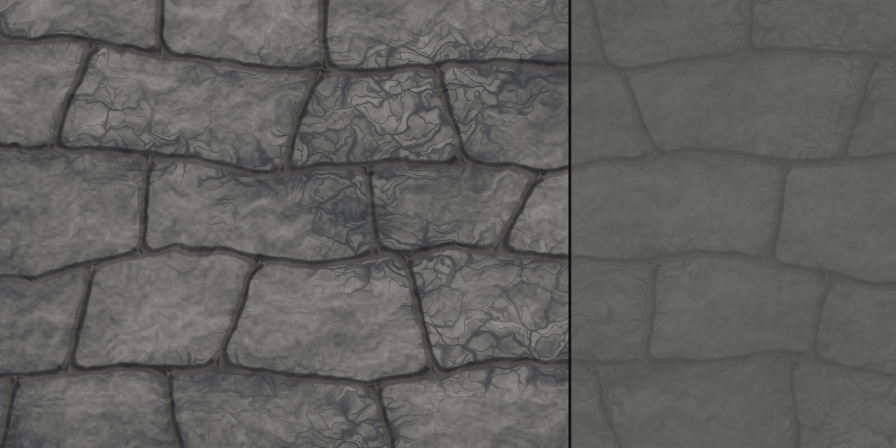
This texture is drawn by a WebGL 1 fragment shader. Its source:

```glsl
precision highp float;
// Cracked grey stone wall, with a muted panel right of a thin dark divider.
uniform vec2 u_resolution;

float hash(vec2 p) {
  return fract(sin(dot(p, vec2(127.1, 311.7))) * 43758.545);
}

float noise(vec2 p) {
  vec2 i = floor(p), f = fract(p);
  f = f * f * (3.0 - 2.0 * f);
  return mix(mix(hash(i), hash(i + vec2(1.0, 0.0)), f.x),
             mix(hash(i + vec2(0.0, 1.0)), hash(i + 1.0), f.x), f.y);
}

float fbm(vec2 p) {
  float sum = 0.0, amp = 0.5;
  for (int i = 0; i < 4; i++) {
    sum += amp * noise(p);
    p = mat2(1.6, 1.2, -1.2, 1.6) * p + 7.3;
    amp *= 0.5;
  }
  return sum;
}

// Cellular noise: x is the gap to the cell border, y a random value per cell
vec2 shards(vec2 p) {
  vec2 base = floor(p);
  float near = 9.0, second = 9.0, id = 0.0;
  for (int y = -1; y <= 1; y++) {
    for (int x = -1; x <= 1; x++) {
      vec2 c = base + vec2(float(x), float(y));
      float d = length(c + vec2(hash(c), hash(c + 41.7)) - p);
      if (d < near) { second = near; near = d; id = hash(c + 9.1); }
      else second = min(second, d);
    }
  }
  return vec2(second - near, id);
}

// Kinked course line between two rows of stones
float courseLine(float x, float row) {
  float i = floor(x * 3.2 + row * 0.37), f = fract(x * 3.2 + row * 0.37);
  return row + 0.42 * (mix(hash(vec2(i, row)), hash(vec2(i + 1.0, row)), f) - 0.5);
}

// Leaning upright joint between two stones of a row
float uprightJoint(float j, float row, float rise) {
  return j + 0.4 * (hash(vec2(j, row + 17.0)) - 0.5)
           + 0.5 * (hash(vec2(j, row + 53.0)) - 0.5) * rise;
}

// Distance to the nearest joint, signed offset across it, random value per stone
vec3 stones(vec2 p) {
  float y = p.y * 4.2 + 0.3, row = floor(y);
  if (y < courseLine(p.x, row)) row -= 1.0;
  else if (y > courseLine(p.x, row + 1.0)) row += 1.0;
  float low = courseLine(p.x, row), high = courseLine(p.x, row + 1.0);
  float rise = (y - low) / (high - low) - 0.5;

  float x = p.x * 2.3 + 0.5 * mod(row, 2.0) + 0.3 * hash(vec2(row, 3.0));
  float j = floor(x);
  if (x < uprightJoint(j, row, rise)) j -= 1.0;
  else if (x > uprightJoint(j + 1.0, row, rise)) j += 1.0;
  float left = (x - uprightJoint(j, row, rise)) / 2.3;
  float right = (uprightJoint(j + 1.0, row, rise) - x) / 2.3;
  float below = (y - low) / 4.2, above = (high - y) / 4.2;

  float h = min(below, above), v = min(left, right);
  float blend = max(0.035 - abs(h - v), 0.0);
  float d = min(h, v) - blend * blend / 0.14;
  float side = h < v ? sign(above - below) : sign(right - left);
  return vec3(d, d * side, hash(vec2(j, row)));
}

void main() {
  vec2 p = gl_FragCoord.xy / u_resolution.y;
  float px = 1.0 / u_resolution.y;
  vec2 wobble = vec2(fbm(p * 14.0), fbm(p * 14.0 + 31.0)) - 0.47;
  vec3 stone = stones(p + wobble * 0.022);
  float edge = stone.x;

  // Rough stone face, lit from the upper left
  vec2 q = p + wobble * 0.09;
  float relief = fbm(q * vec2(17.0, 27.0)) - fbm((q + vec2(-0.007, 0.009)) * vec2(17.0, 27.0));
  float tone = 0.432 + 0.2 * (fbm(p * vec2(5.0, 8.0) + 4.0) - 0.47) + 0.3 * relief;
  tone += 0.06 * (noise(p * vec2(100.0, 130.0)) - 0.5) + 0.03 * (stone.z - 0.5);

  // Branching cracks, denser towards the joints
  float worn = smoothstep(0.42, 0.82, fbm(p * vec2(3.5, 5.0) + 12.0) + 0.32 * exp(-edge * 24.0));
  vec2 coarse = shards(q * vec2(9.0, 17.0));
  vec2 fine = shards((q + wobble * 0.04) * vec2(20.0, 34.0) + 5.0);
  float crack = worn * (1.0 - smoothstep(0.0, 0.05 + 0.13 * worn, coarse.x));
  crack = max(crack, 0.75 * worn * (1.0 - smoothstep(0.0, 0.06 + 0.15 * worn, fine.x)));
  tone += worn * (0.05 * (coarse.y - 0.5) + 0.04 * (fine.y - 0.5));
  tone -= 0.06 * exp(-edge * 32.0);
  tone = mix(tone, 0.23, 0.75 * crack);
  vec3 color = tone * mix(vec3(0.98, 0.99, 1.03), vec3(1.005, 1.0, 0.985), smoothstep(0.25, 0.42, tone));

  // Recessed joints with a dark shadow along one side
  float joint = 1.0 - smoothstep(0.009 - px, 0.011 + px, edge);
  float shadow = smoothstep(-0.003, 0.004, stone.y);
  vec3 mortar = mix(vec3(0.31, 0.305, 0.29), vec3(0.2, 0.2, 0.205), shadow);
  color = mix(color, mortar + 0.25 * relief, 0.92 * joint);

  // Muted right panel and divider
  float offset = p.x - 0.636 * u_resolution.x / u_resolution.y;
  vec3 muted = vec3(0.373, 0.373, 0.368) + 0.28 * (color - 0.405);
  color = mix(color, muted, smoothstep(-px, px, offset));
  color = mix(color, vec3(0.07), 1.0 - smoothstep(0.0015, 0.0025 + px, abs(offset)));
  gl_FragColor = vec4(color, 1.0);
}
```
